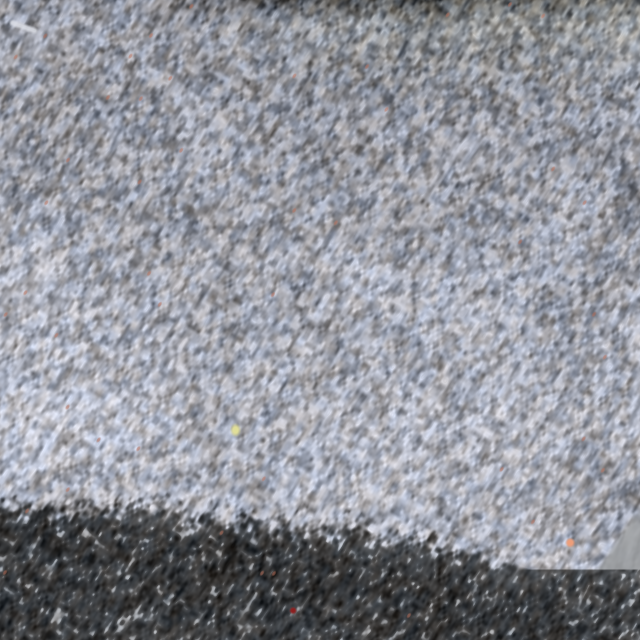
Give the GLSL for this texture, as a WebGL 2 fragment shader.

```glsl
#version 300 es
precision highp float;

uniform vec2 u_resolution;
out vec4 fragColor;

float hash(vec2 p) {
    vec3 q = fract(vec3(p.xyx) * 0.1031);
    q += dot(q, q.yzx + 33.33);
    return fract((q.x + q.y) * q.z);
}

float valueNoise(vec2 p) {
    vec2 cell = floor(p), f = fract(p);
    f = f * f * (3.0 - 2.0 * f);
    float low = mix(hash(cell), hash(cell + vec2(1, 0)), f.x);
    float high = mix(hash(cell + vec2(0, 1)), hash(cell + vec2(1, 1)), f.x);
    return mix(low, high, f.y);
}

float fbm(vec2 p) {
    float sum = 0.0, weight = 0.5;
    for (int i = 0; i < 4; i++) {
        sum += weight * valueNoise(p);
        p = mat2(0.8, 0.6, -0.6, 0.8) * p * 2.0 + 17.3;
        weight *= 0.5;
    }
    return sum / 0.9375;
}

float segmentDistance(vec2 p, vec2 a, vec2 b) {
    vec2 along = b - a;
    return length(p - a - along * clamp(dot(p - a, along) / dot(along, along), 0.0, 1.0));
}

// Height of the lower dark strip, sinking to the right.
float stripHeight(float x) {
    float h = mix(0.213, 0.186, smoothstep(0.0, 0.45, x));
    h = mix(h, 0.150, smoothstep(0.38, 0.68, x));
    return mix(h, 0.110, smoothstep(0.66, 0.81, x));
}

// Rare slanted flecks, one candidate per grid cell.
float flecks(vec2 p, float density, float seed) {
    vec2 cell = floor(p);
    vec2 jitter = vec2(hash(cell + seed + 5.0), hash(cell + seed + 11.0));
    vec2 d = fract(p) - 0.35 - 0.3 * jitter;
    d.x -= 0.4 * d.y;
    float shape = 1.0 - smoothstep(0.08, 0.3, length(d * vec2(1.2, 0.9)));
    return shape * step(1.0 - density, hash(cell + seed));
}

void main() {
    vec2 uv = gl_FragCoord.xy / u_resolution;

    // Slanted grain in two sizes.
    vec2 warped = uv + 0.006 * vec2(fbm(uv * 22.0), fbm(uv * 22.0 + 40.0));
    vec2 slanted = mat2(0.85, 0.53, -0.53, 0.85) * warped;
    float coarse = valueNoise(slanted * vec2(125.0, 78.0) + 9.0);
    float fine = valueNoise(slanted * vec2(215.0, 140.0) + 71.0);
    float grain = 0.58 * coarse + 0.42 * fine - 0.5;
    float mottling = fbm(uv * 9.0 + 3.0) - 0.5;

    // Light field: brighter low and left, shaded along the top.
    float light = mix(0.675, 0.595, smoothstep(0.25, 0.95, uv.y));
    light += 0.045 * (1.0 - smoothstep(0.0, 0.4, uv.x)) * (1.0 - smoothstep(0.3, 0.75, uv.y));
    light -= 0.03 * smoothstep(0.55, 1.0, uv.x) * smoothstep(0.4, 1.0, uv.y);
    float topShade = smoothstep(0.2, 0.42, uv.x) * (1.0 - 0.5 * smoothstep(0.6, 0.85, uv.x));
    light -= (0.06 + 0.20 * topShade) * smoothstep(0.955, 1.005, uv.y);
    light += 0.62 * grain + 0.13 * mottling;
    light -= 0.10 * smoothstep(0.68, 0.95, coarse) * fine;
    vec3 tint = mix(vec3(0.985, 1.0, 1.06), vec3(0.99, 1.0, 0.985),
                    smoothstep(0.8, 1.05, uv.y) * smoothstep(0.25, 0.7, uv.x));
    vec3 color = light * tint;

    // Faint warm and cool variation between grains.
    float hue = valueNoise(slanted * vec2(85.0, 60.0) + 140.0) - 0.5;
    color += hue * vec3(0.06, 0.015, -0.05);

    // Dark strip with bright glints.
    float height = stripHeight(uv.x);
    float depth = height - uv.y;
    float glint = smoothstep(0.62, 0.92, 0.5 * coarse + 0.5 * fine);
    float dark = 0.225 + 0.38 * grain + 0.10 * mottling + 0.30 * glint;
    dark += 0.09 * (1.0 - smoothstep(0.0, 0.05, depth));
    dark += 0.02 * (1.0 - smoothstep(0.0, 0.1, uv.y));
    vec3 strip = max(dark, 0.06) * vec3(0.98, 1.0, 1.03) + hue * vec3(0.03, 0.0, -0.03);
    float crisp = smoothstep(0.77, 0.83, uv.x);
    float ragged = depth + (1.0 - crisp) * (0.05 * mottling - 0.055 * grain);
    float softness = mix(0.022, 0.002, crisp);

    // Smooth brushed wedge at the right edge.
    float brushed = valueNoise(vec2((uv.x - 0.3 * uv.y) * 170.0, uv.y * 12.0));
    float wedge = smoothstep(-0.008, 0.008, uv.x - 0.935 - 0.65 * (uv.y - 0.11));
    wedge *= 1.0 - smoothstep(0.17, 0.22, uv.y);
    color = mix(color, vec3(0.61, 0.62, 0.63) + 0.07 * (brushed - 0.5), 0.9 * wedge);
    color = mix(color, strip, smoothstep(-softness, softness, ragged));

    // Rust flecks, a yellow chip and a pale scratch.
    color = mix(color, vec3(0.72, 0.44, 0.36), 0.55 * flecks(uv * 62.0, 0.014, 3.0) * (1.0 - wedge));
    color = mix(color, vec3(0.93, 0.62, 0.48), 1.0 - smoothstep(0.003, 0.009, length(uv - vec2(0.891, 0.152))));
    color = mix(color, vec3(0.55, 0.12, 0.12), 1.0 - smoothstep(0.002, 0.007, length(uv - vec2(0.458, 0.046))));
    float chip = length((uv - vec2(0.368, 0.328)) * vec2(1.0, 0.8));
    color = mix(color, vec3(0.88, 0.87, 0.60), 1.0 - smoothstep(0.003, 0.010, chip));
    float scratch = segmentDistance(uv, vec2(0.020, 0.964), vec2(0.054, 0.952));
    color = mix(color, vec3(0.86, 0.87, 0.90), 0.85 * (1.0 - smoothstep(0.001, 0.007, scratch)));

    fragColor = vec4(clamp(color, 0.0, 1.0), 1.0);
}
```
